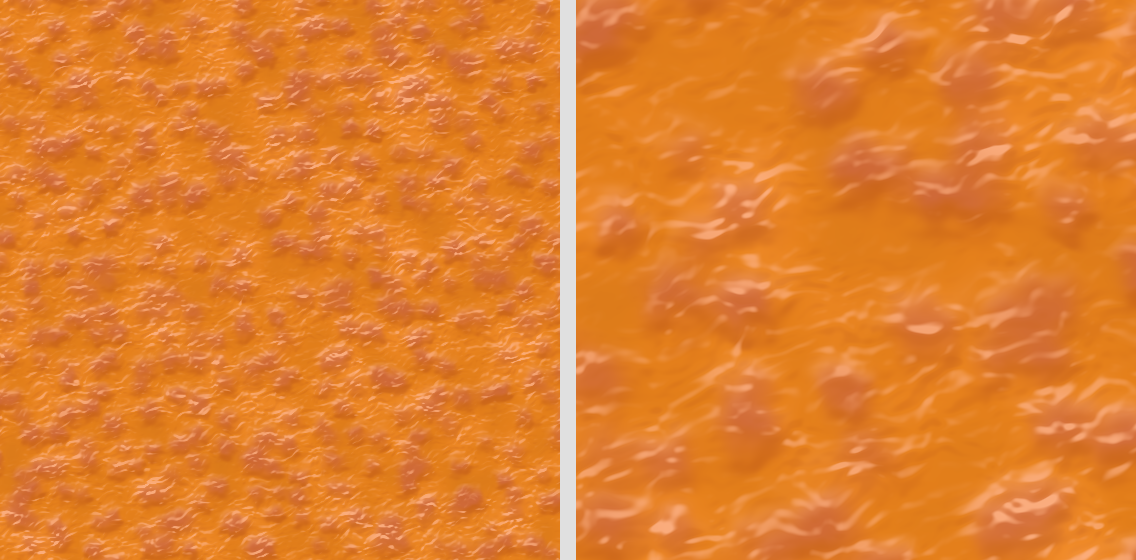
Left, the full canvas; right, a detail of the centre.
This texture is drawn by a Shadertoy shader. Its source:

```glsl
// Glossy orange peel: soft reddish bumps under fine, wet wrinkles lit from above.
#define PEEL       vec3(0.900, 0.502, 0.105)
#define BUMP_TINT  vec3(0.800, 0.400, 0.235)
#define SHADOW     vec3(0.785, 0.385, 0.095)
#define SHINE      vec3(0.990, 0.690, 0.510)
#define BUMP_CELLS 21.5
#define BUMP_SHARE 0.82
#define WRINKLES   vec2(52.0, 74.0)
#define TILT       0.18
#define LIGHT_STEP vec2(-0.0009, 0.0030)
#define GLOSS      0.92

// Integer hash: two random values in 0..1 per lattice point
vec2 hash2(vec2 cell) {
    uvec2 v = uvec2(ivec2(cell) + 4096);
    v = v * 1664525u + 1013904223u;
    v.x += v.y * 1664525u;
    v.y += v.x * 1664525u;
    v ^= v >> 16u;
    v.x += v.y * 1664525u;
    v.y += v.x * 1664525u;
    v ^= v >> 16u;
    return vec2(v & 65535u) / 65535.0;
}

float cornerSlope(vec2 cell, vec2 offset) {
    return dot(hash2(cell) * 2.0 - 1.0, offset);
}

// Gradient noise, roughly -0.7..0.7
float noise(vec2 p) {
    vec2 i = floor(p), f = p - i;
    vec2 u = f * f * f * (f * (f * 6.0 - 15.0) + 10.0);
    vec2 e = vec2(1.0, 0.0);
    float low  = mix(cornerSlope(i, f), cornerSlope(i + e, f - e), u.x);
    float high = mix(cornerSlope(i + e.yx, f - e.yx), cornerSlope(i + 1.0, f - 1.0), u.x);
    return 1.3 * mix(low, high, u.y);
}

// Scattered round bumps of varied size, gathered from neighbouring cells
float bumpHeight(vec2 p) {
    vec2 q = p * BUMP_CELLS;
    q += 0.16 * vec2(noise(p * 55.0), noise(p * 55.0 + 31.0));
    vec2 home = floor(q);
    float height = 0.0;
    for (int y = -1; y <= 1; y++)
    for (int x = -1; x <= 1; x++) {
        vec2 cell = home + vec2(x, y);
        vec2 kind = hash2(cell + 517.0);
        vec2 d = q - cell - 0.1 - 0.8 * hash2(cell);
        float radius = mix(0.30, 0.46, kind.y);
        float strength = step(kind.x, BUMP_SHARE) * mix(0.5, 1.0, fract(kind.x * 7.0));
        height += strength * exp(-dot(d, d * vec2(0.85, 1.15)) / (radius * radius));
    }
    return 1.0 - exp(-1.4 * height);
}

// Fine creases, wider than tall and leaning up to the right
float wrinkleHeight(vec2 p) {
    vec2 q = vec2(p.x, p.y - TILT * p.x);
    q += 0.009 * vec2(noise(p * 30.0 + 7.0), noise(p * 30.0 + 53.0));
    return noise(q * WRINKLES) + 0.55 * noise(q * WRINKLES * 1.9 + 19.0);
}

void mainImage(out vec4 fragColor, in vec2 fragCoord) {
    vec2 p = fragCoord / iResolution.y;

    // Relief and its slope towards the light
    float bump = bumpHeight(p);
    float bumpLit = bump - bumpHeight(p + LIGHT_STEP);
    float wrinkleLit = wrinkleHeight(p) - wrinkleHeight(p + LIGHT_STEP);
    float patches = noise(p * 9.0 + 11.0) + 0.8 * noise(p * 19.0 + 71.0);
    float roughness = clamp(0.60 + 0.35 * bump + 0.5 * patches, 0.3, 1.2);
    float lit = wrinkleLit * roughness + 0.9 * bumpLit;

    // Skin colour, bump tint and soft shade on the lower flanks
    vec3 color = PEEL * (1.0 + 0.05 * patches);
    color = mix(color, BUMP_TINT, 0.90 * smoothstep(0.15, 0.85, bump));
    color = mix(color, SHADOW, 0.75 * smoothstep(0.0, 0.14, -bumpLit));
    color = mix(color, SHADOW, 0.30 * smoothstep(0.02, 0.35, -lit) * (1.0 - 0.5 * bump));

    // Broad pale sheen on upper flanks and between the bumps
    float sheen = smoothstep(-0.02, 0.14, bumpLit) + 0.5 * patches;
    color = mix(color, SHINE, 0.30 * clamp(sheen, 0.0, 1.0));

    // Wet highlights on creases facing the light
    float shine = smoothstep(0.02, 0.40, lit);
    color = mix(color, SHINE, GLOSS * shine * clamp(0.60 + 0.35 * bump + 0.4 * patches, 0.25, 1.0));

    fragColor = vec4(clamp(color, 0.0, 1.0), 1.0);
}
```
